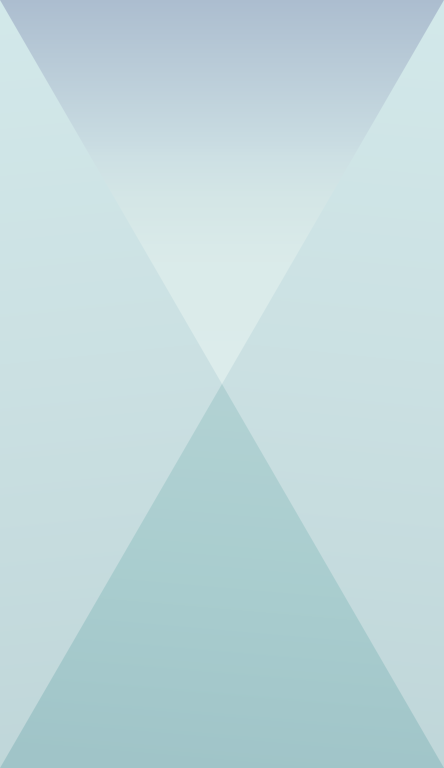
Reproduce this background procedurally as a Shadertoy shader.

```glsl
// Pale teal hourglass: two triangles meeting at the centre, between soft side panels.

// Vertical blend through five sky colours, from the centre up to the top edge
vec3 skyColor(float y) {
    vec3 c = mix(vec3(0.863, 0.925, 0.922), vec3(0.855, 0.920, 0.916), smoothstep(0.50, 0.66, y));
    c = mix(c, vec3(0.831, 0.902, 0.902), smoothstep(0.65, 0.75, y));
    c = mix(c, vec3(0.796, 0.871, 0.890), clamp((y - 0.74) / 0.07, 0.0, 1.0));
    return mix(c, vec3(0.673, 0.741, 0.812), clamp((y - 0.80) / 0.20, 0.0, 1.0));
}

// Three-stop gradient from bottom to top
vec3 ramp(vec3 low, vec3 middle, vec3 high, float t) {
    t = clamp(t, 0.0, 1.0);
    return t < 0.5 ? mix(low, middle, t * 2.0) : mix(middle, high, t * 2.0 - 1.0);
}

void mainImage(out vec4 fragColor, in vec2 fragCoord) {
    vec2 uv = fragCoord / iResolution.xy;
    vec2 p = uv - 0.5;
    float side = abs(p.x);
    float edge = 0.7 * length(1.0 / iResolution.xy);

    // Side panels, slightly lighter toward the outer edges
    vec3 color = ramp(vec3(0.750, 0.840, 0.851), vec3(0.794, 0.878, 0.886),
                      vec3(0.824, 0.910, 0.916), uv.y + 0.06 * (side - 0.3));

    // Lower triangle
    vec3 ground = ramp(vec3(0.627, 0.769, 0.784), vec3(0.663, 0.804, 0.810),
                       vec3(0.698, 0.822, 0.828), uv.y * 2.0 + 0.1 * p.x);
    color = mix(color, ground, smoothstep(-edge, edge, -p.y - side));

    // Upper triangle
    color = mix(color, skyColor(uv.y), smoothstep(-edge, edge, p.y - side));

    fragColor = vec4(color, 1.0);
}
```
